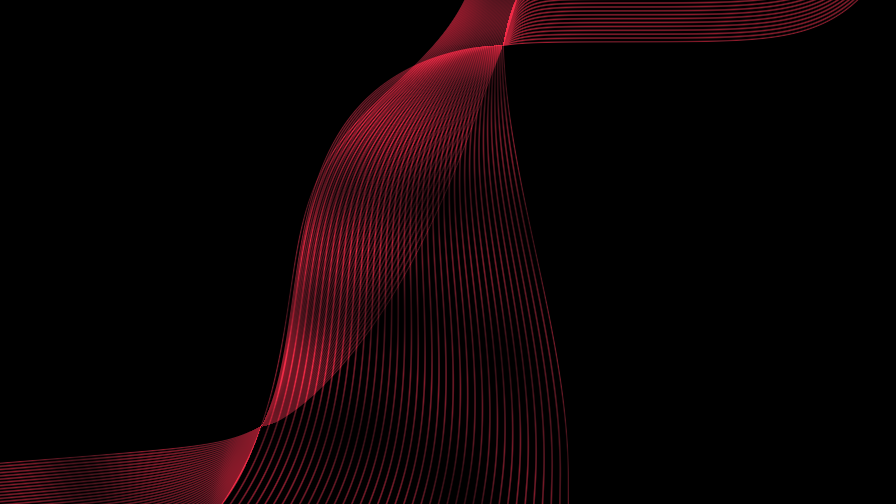
A WebGL 1 fragment shader for this background:

```glsl
precision highp float;
// Crimson threads on black: a twisted ribbon pinched at two knots, with a
// hanging fan behind it and two tails. Each sheet maps a point to a coordinate
// across its threads; repeats of that coordinate give evenly thin lines.
uniform vec2 u_resolution;

const vec2 LOW_KNOT = vec2(0.5185, 0.155);
const vec2 HIGH_KNOT = vec2(0.9977, 0.9097);
const vec2 STEP = vec2(0.0004, 0.0);

// Length of a sheet coordinate's gradient, by central differences
#define SLOPE(f, p) (length(vec2(f(p + STEP.xy) - f(p - STEP.xy), f(p + STEP.yx) - f(p - STEP.yx))) / (2.0 * STEP.x))

// Position along (x) and across (y) the line between the knots
vec2 knotFrame(vec2 p) {
  vec2 axis = HIGH_KNOT - LOW_KNOT;
  vec2 q = p - LOW_KNOT;
  return vec2(dot(q, axis), dot(q, vec2(-axis.y, axis.x))) / dot(axis, axis);
}

// Lens-shaped ribbon, with threads gathered towards its left border
float ribbon(vec2 p) {
  vec2 k = knotFrame(p);
  float s = clamp(k.x, 0.002, 0.998);
  float right = -0.315 * pow(s, 0.71) * pow(1.0 - s, 1.16);
  float left = 1.12 * pow(s, 1.7) * pow(1.0 - s, 0.93);
  float u = (k.y - right) / (left - right);
  return u - 0.35 * u * (1.0 - clamp(u, 0.0, 1.0));
}

// Near-vertical fan between the ribbon's left border and the hanging edge
float fan(vec2 p) {
  float left = 0.44 + 0.155 * (1.0 - exp(-4.5 * p.y))
             + 0.38 / (1.0 + exp(-11.0 * (p.y - 0.83)));
  float right = 1.128 - 0.13 * smoothstep(0.05, 0.95, p.y)
              + 0.3 * max(p.y - 0.91, 0.0);
  return (p.x - left) / (right - left);
}

// Tail sweeping left from the lower knot
float lowTail(vec2 p) {
  float d = max(LOW_KNOT.x - p.x, 0.0005);
  float top = LOW_KNOT.y - 0.0324 * (1.0 - exp(-17.3 * d)) - 0.08 * d;
  return (top - p.y) / (0.231 * (1.0 - exp(-10.0 * d)));
}

// Tail sweeping right from the upper knot, curling up at its end
float highTail(vec2 p) {
  float d = max(p.x - HIGH_KNOT.x, 0.0005);
  float base = HIGH_KNOT.y + 0.007 * (1.0 - exp(-21.6 * d))
             + 0.083 * pow(d / 0.704, 8.0);
  return (p.y - base) / (0.139 * (1.0 - exp(-37.8 * d)));
}

// Soft coverage of thin threads, fading to their mean where they crowd
float threads(float u, float slope, float count, float pixel) {
  float halfWidth = 0.0014;
  float blur = 1.35 * pixel;
  float spacing = 1.0 / max(slope * count, 0.001);
  float d = abs(fract(u * count + 0.5) - 0.5) * spacing;
  float line = clamp((min(d + 0.5 * blur, halfWidth)
                    - max(d - 0.5 * blur, -halfWidth)) / blur, 0.0, 1.0);
  float mean = min(1.0, 2.0 * halfWidth / spacing);
  float inside = clamp(1.0 + min(u, 1.0 - u) / (max(slope, 0.001) * pixel), 0.0, 1.0)
               * step(abs(u - 0.5), 0.54);
  return inside * mix(mean, line, smoothstep(0.9, 2.0, spacing / pixel));
}

void main() {
  float pixel = 1.0 / u_resolution.y;
  vec2 p = gl_FragCoord.xy * pixel;
  float along = knotFrame(p).x;

  // Soft diagonal shadows lying over the cloth
  float folds = sin(13.0 * p.x + 21.0 * p.y + 2.0 * sin(6.0 * p.x - 3.0 * p.y))
              + 0.6 * sin(25.0 * p.x - 9.0 * p.y + 1.0);
  float shade = 0.76 + 0.2 * folds;
  float knots = exp(-14.0 * distance(p, LOW_KNOT)) + exp(-14.0 * distance(p, HIGH_KNOT));

  // Ribbon, brightest along its left border
  float u = ribbon(p);
  float light = threads(u, SLOPE(ribbon, p), 44.0, pixel)
              * step(0.0, along) * step(along, 1.0)
              * (0.36 * shade + 0.2 * smoothstep(0.6, 1.0, u) + 0.3 * knots);

  // Fan, dimming towards the hanging edge
  u = fan(p);
  light += threads(u, SLOPE(fan, p), 40.0, pixel) * shade
         * mix(0.58, 0.5, smoothstep(0.0, 0.6, u));

  // Tails
  light += threads(lowTail(p), SLOPE(lowTail, p), 36.0, pixel)
         * step(p.x, LOW_KNOT.x) * (0.42 * shade + 0.12 + 0.3 * knots);
  light += threads(highTail(p), SLOPE(highTail, p), 18.0, pixel)
         * step(HIGH_KNOT.x, p.x) * (0.58 + 0.2 * knots);

  // Dim threads are dusky, bright ones a purer crimson
  vec3 tint = mix(vec3(1.0, 0.28, 0.4), vec3(0.95, 0.17, 0.28), smoothstep(0.1, 0.65, light));
  gl_FragColor = vec4(tint * min(light, 1.0), 1.0);
}
```
